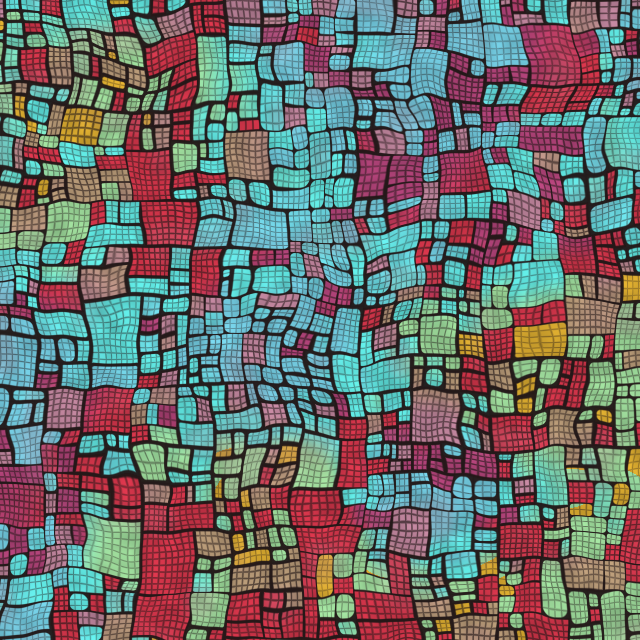
Reproduce this pattern procedurally as a WebGL 2 fragment shader.

```glsl
#version 300 es
precision highp float;
// Wobbly patchwork of meshed blocks in cyan, green, crimson and mauve with dark outlines.
uniform vec2 u_resolution;
out vec4 fragColor;

const vec3 INK = vec3(0.13, 0.09, 0.09);
const vec3 CYAN = vec3(0.36, 0.87, 0.85);
const vec3 SKY = vec3(0.43, 0.76, 0.84);
const vec3 GREEN = vec3(0.59, 0.82, 0.58);
const vec3 CRIMSON = vec3(0.80, 0.20, 0.28);
const vec3 PLUM = vec3(0.66, 0.25, 0.45);
const vec3 MAUVE = vec3(0.72, 0.50, 0.59);
const vec3 OLIVE = vec3(0.69, 0.58, 0.45);
const vec3 GOLD = vec3(0.83, 0.65, 0.18);
const float MESH_PITCH = 0.0098;

struct Block { vec2 lo; vec2 hi; uint id; };

uint scramble(uint n) {
  n = n * 747796405u + 2891336453u;
  n = ((n >> ((n >> 28u) + 4u)) ^ n) * 277803737u;
  return (n >> 22u) ^ n;
}

float random(uint id, uint salt) {
  return float(scramble(id + scramble(salt)) >> 8u) / 16777216.0;
}

float cellRandom(vec2 cell, uint salt) {
  uvec2 c = uvec2(ivec2(cell));
  return random(c.x + scramble(c.y), salt);
}

float noise(vec2 p, uint salt) {
  vec2 cell = floor(p), f = fract(p);
  f = f * f * (3.0 - 2.0 * f);
  float bottom = mix(cellRandom(cell, salt), cellRandom(cell + vec2(1, 0), salt), f.x);
  float top = mix(cellRandom(cell + vec2(0, 1), salt), cellRandom(cell + vec2(1, 1), salt), f.x);
  return mix(bottom, top, f.y);
}

vec2 wobble(vec2 p, float scale, uint salt) {
  return vec2(noise(p * scale, salt), noise(p * scale, salt + 1u)) - 0.5;
}

// Split the plane recursively until the block holding p is small enough.
Block findBlock(vec2 p) {
  Block b = Block(vec2(-0.1), vec2(1.1), 1u);
  for (int i = 0; i < 16; i++) {
    vec2 size = b.hi - b.lo;
    float longest = max(size.x, size.y);
    if (longest < 0.040 || (longest < 0.1 && random(b.id, 1u) < 0.28)) break;
    int axis = size.x * mix(0.8, 1.25, random(b.id, 2u)) > size.y ? 0 : 1;
    float cut = mix(b.lo[axis], b.hi[axis], mix(0.32, 0.68, random(b.id, 3u)));
    bool upper = p[axis] > cut;
    if (upper) b.lo[axis] = cut; else b.hi[axis] = cut;
    b.id = b.id * 2u + (upper ? 1u : 0u);
  }
  return b;
}

float roundedBox(vec2 p, vec2 halfSize, float radius) {
  vec2 q = abs(p) - halfSize + radius;
  return length(max(q, 0.0)) + min(max(q.x, q.y), 0.0) - radius;
}

float stroke(float dist, float halfWidth, float blur) {
  return 1.0 - smoothstep(halfWidth - blur, halfWidth + blur, dist);
}

// Block tone follows soft regions: 0 is red, 1 is light.
float blockTone(vec2 center, uint id) {
  return 0.68 * random(id, 4u) + 0.32 * noise(center * 7.0, 20u);
}

vec3 blockColor(float tone, float warmth, uint id) {
  vec3 light = mix(mix(SKY, CYAN, smoothstep(0.0, 0.35, warmth)), GREEN, smoothstep(0.45, 0.85, warmth));
  vec3 red = mix(PLUM, CRIMSON, smoothstep(0.1, 0.4, warmth));
  vec3 muted = mix(MAUVE, OLIVE, smoothstep(0.3, 0.8, warmth));
  vec3 color = tone < 0.35 ? red : tone < 0.46 ? muted : light;
  return warmth > 0.8 && random(id, 6u) < 0.13 ? GOLD : color;
}

void main() {
  vec2 uv = gl_FragCoord.xy / u_resolution;
  float pixel = 1.0 / min(u_resolution.x, u_resolution.y);
  vec2 p = uv + 0.030 * wobble(uv, 9.0, 10u) + 0.009 * wobble(uv, 30.0, 12u);

  Block b = findBlock(p);
  vec2 size = b.hi - b.lo, center = 0.5 * (b.lo + b.hi);
  float tone = blockTone(center, b.id);
  float region = 0.75 * noise(uv * 4.5, 22u) + 0.25 * random(b.id, 5u);
  vec3 color = blockColor(tone, smoothstep(0.2, 0.8, region), b.id);

  // Blotchy shading inside each block
  color *= 0.90 + 0.18 * noise(uv * 45.0, 24u);
  color = mix(color, MAUVE, 0.22 * smoothstep(0.55, 0.9, noise(uv * 16.0, 26u)));

  // Fine mesh fitted to the block
  vec2 cells = max(round(size / MESH_PITCH), 1.0);
  vec2 grid = (p - b.lo) / size * cells;
  vec2 lineDist = (0.5 - abs(fract(grid) - 0.5)) * size / cells;
  float isLight = step(0.46, tone);
  float meshWidth = mix(0.0013, 0.0009, isLight);
  float blur = max(0.8 * pixel, 0.0007);
  float mesh = max(stroke(lineDist.x, meshWidth, blur), stroke(lineDist.y, meshWidth, blur));
  float strength = mix(0.82, 0.62, isLight) * mix(0.65, 1.15, noise(uv * 22.0, 28u));
  color *= 0.95 + 0.1 * cellRandom(floor(grid), b.id);
  color = mix(color, mix(INK, color, 0.25), mesh * strength);

  // Dark outline of varying weight with rounded corners
  float roundness = random(b.id, 7u);
  float radius = min(0.003 + 0.011 * isLight * roundness * roundness, 0.4 * min(size.x, size.y));
  float edge = -roundedBox(p - center, 0.5 * size, radius);
  float weight = mix(0.0010, 0.0029, smoothstep(0.2, 0.7, noise(uv * 14.0, 30u)));
  color = mix(color, INK, 0.95 * stroke(edge, weight, blur));

  fragColor = vec4(color, 1.0);
}
```
